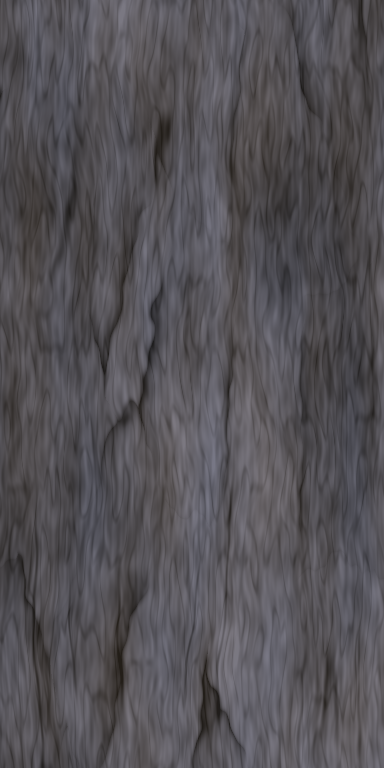
Write a WebGL 2 fragment shader that draws this texture.

```glsl
#version 300 es
precision highp float;
// Weathered grey bark: fine vertical fibres on overlapping plates with dark, ragged cracks.

uniform vec2 u_resolution;
out vec4 fragColor;

// Colours
const vec3 DARK_BARK = vec3(0.210, 0.200, 0.204);
const vec3 LIGHT_BARK = vec3(0.455, 0.445, 0.480);
const vec3 WARM_TINT = vec3(0.012, 0.002, -0.014);

// Tone balance, from 0 (dark) to 1 (light)
const float BASE_TONE = 0.57;
const float FIBRE_CONTRAST = 0.40;
const float STREAK_CONTRAST = 0.36;
const float PATCH_CONTRAST = 0.40;
const float PLATE_CONTRAST = 0.34;
const float CRACK_DEPTH = 0.95;
const float FISSURE_DEPTH = 0.42;

// Sizes, in canvas widths or repeats per canvas width
const vec2 PLATE_SCALE = vec2(5.0, 1.5);
const vec2 FIBRE_SCALE = vec2(70.0, 10.0);
const vec2 STREAK_SCALE = vec2(17.0, 2.2);
const vec2 FISSURE_SCALE = vec2(9.0, 0.9);
const float SHADOW_WIDTH = 0.016;
const float LIP_WIDTH = 0.004;

vec2 hash2(vec2 p) {
    vec3 h = fract(p.xyx * vec3(0.1031, 0.1030, 0.0973));
    h += dot(h, h.yzx + 33.33);
    return fract((h.xx + h.yz) * h.zy);
}

float cornerSlope(vec2 cell, vec2 offset) {
    float angle = 6.2832 * hash2(cell).x;
    return dot(vec2(cos(angle), sin(angle)), offset);
}

// Gradient noise, roughly -0.7 to 0.7
float noise(vec2 p) {
    vec2 i = floor(p), f = p - i;
    vec2 u = f * f * f * (f * (f * 6.0 - 15.0) + 10.0);
    vec2 e = vec2(1.0, 0.0);
    float low = mix(cornerSlope(i, f), cornerSlope(i + e.xy, f - e.xy), u.x);
    float high = mix(cornerSlope(i + e.yx, f - e.yx), cornerSlope(i + e.xx, f - e.xx), u.x);
    return mix(low, high, u.y);
}

// Dark line along the zero contour of a noise value
float contourLine(float n, float width) {
    return 1.0 - smoothstep(0.0, width, abs(n));
}

// Bend the grain so that fibres sway around the vertical
vec2 bendGrain(vec2 p) {
    float sway = 0.032 * noise(p * vec2(4.0, 2.5) + 3.7);
    sway += 0.009 * noise(p * vec2(14.0, 9.0) + 8.1);
    return p + vec2(sway, 0.0);
}

// Returns the plate tone (x) and the shadow where a plate overlaps its neighbour (y)
vec2 barkPlates(vec2 p) {
    vec2 s = p * PLATE_SCALE;
    vec2 home = floor(s), f = s - home;
    vec2 nearestCell = home, nearest = vec2(8.0);
    float toneSum = 0.0, weightSum = 0.0;
    for (int y = -1; y <= 1; y++) {
        for (int x = -1; x <= 1; x++) {
            vec2 cell = vec2(x, y);
            vec2 r = cell + hash2(home + cell) - f;
            float weight = exp(-9.0 * dot(r, r));
            toneSum += weight * hash2(home + cell + 41.0).x;
            weightSum += weight;
            if (dot(r, r) < dot(nearest, nearest)) {
                nearest = r;
                nearestCell = home + cell;
            }
        }
    }
    float height = hash2(nearestCell + 71.0).y;
    float shadow = 0.0;
    for (int y = -2; y <= 2; y++) {
        for (int x = -2; x <= 2; x++) {
            vec2 cell = nearestCell + vec2(x, y);
            vec2 r = cell + hash2(cell) - s;
            vec2 across = r - nearest;
            if (dot(across, across) < 0.0001) continue;
            vec2 normal = normalize(across);
            float edge = dot(0.5 * (r + nearest), normal) / length(normal * PLATE_SCALE);
            float rise = hash2(cell + 71.0).y - height;
            float reach = rise > 0.0 ? SHADOW_WIDTH : LIP_WIDTH;
            shadow = max(shadow, smoothstep(0.1, 0.7, abs(rise)) * exp(-edge / reach));
        }
    }
    return vec2(toneSum / max(weightSum, 0.0001), shadow);
}

void main() {
    vec2 p = gl_FragCoord.xy / u_resolution.x;
    vec2 grain = bendGrain(p);

    // Fine fibres and wider streaks along the grain
    float fibre = noise(grain * FIBRE_SCALE) + 0.6 * noise(grain * FIBRE_SCALE * 1.8 + 5.3);
    fibre -= 0.5 * contourLine(noise(grain * FIBRE_SCALE * 0.55 + 19.0), 0.12);
    float streak = noise(grain * STREAK_SCALE + 31.0);
    float patches = noise(p * vec2(3.5, 1.6) + 12.4) + 0.5 * noise(p * vec2(8.0, 5.0) + 27.0);

    // Plates with ragged edges, their cracks fading in and out
    vec2 ragged = grain;
    ragged.x += 0.012 * noise(p * vec2(11.0, 15.0) + 2.0);
    ragged.y += 0.11 * noise(p * vec2(13.0, 5.0) + 6.0) + 0.035 * noise(p * vec2(38.0, 14.0));
    vec2 plate = barkPlates(ragged);
    float crackGate = smoothstep(-0.18, 0.3, noise(p * vec2(4.0, 2.6) + 45.0));
    float crack = plate.y * mix(0.12, 1.0, crackGate);

    // Long thin fissures
    float fissureGate = smoothstep(0.0, 0.3, noise(p * vec2(6.0, 1.7) + 63.0));
    float fissure = fissureGate * contourLine(noise(grain * FISSURE_SCALE + 52.0), 0.06);

    float tone = BASE_TONE + FIBRE_CONTRAST * fibre + STREAK_CONTRAST * streak;
    tone += PATCH_CONTRAST * patches + PLATE_CONTRAST * (plate.x - 0.5);
    tone -= CRACK_DEPTH * crack + FISSURE_DEPTH * fissure;

    // Warm and cool areas, warmer in the darker streaks
    float warmth = 1.6 * noise(grain * vec2(7.0, 2.0) + 84.0) - streak;
    vec3 colour = mix(DARK_BARK, LIGHT_BARK, clamp(tone, -0.35, 1.1));
    fragColor = vec4(colour + WARM_TINT * clamp(warmth, -1.0, 1.0), 1.0);
}
```
